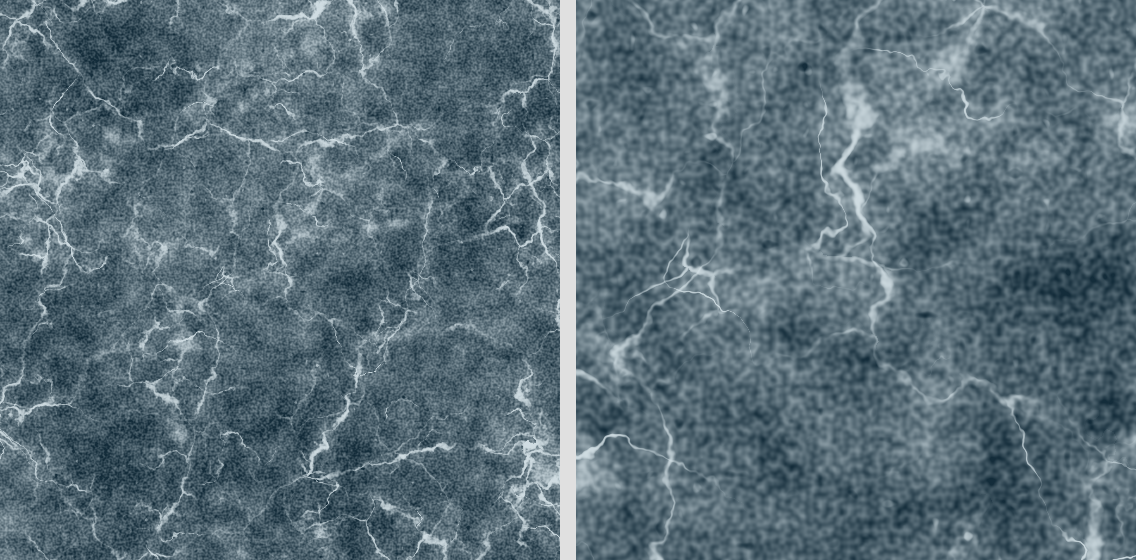
Left, the full canvas; right, a detail of the centre.
Give the GLSL for this texture, as a Shadertoy shader.

```glsl
// Blue-grey marble with jagged white veins, soft diagonal streaks and fine grain.
#define DARK_STONE vec3(0.18, 0.27, 0.32)
#define PALE_VEIN vec3(0.84, 0.89, 0.91)
#define BASE_TONE 0.15
#define CLOUD_CONTRAST 0.46
#define MOTTLE_CONTRAST 0.50
#define GRAIN_CONTRAST 0.42
#define VEIN_WARP 0.075
#define VEIN_WIDTH 0.0030
#define VEIN_STRENGTH 0.78
#define HALO_STRENGTH 0.20
#define STREAK_STRENGTH 0.34
#define STREAK_ANGLE 0.58

vec2 hash2(vec2 cell) {
    vec3 h = fract(cell.xyx * vec3(0.1031, 0.1030, 0.0973));
    h += dot(h, h.yzx + 33.33);
    return fract((h.xx + h.yz) * h.zy);
}

float cornerSlope(vec2 cell, vec2 offset) {
    float angle = 6.2832 * hash2(cell).x;
    return dot(vec2(cos(angle), sin(angle)), offset);
}

float gradientNoise(vec2 p) {
    vec2 i = floor(p), f = p - i;
    vec2 u = f * f * f * (f * (f * 6.0 - 15.0) + 10.0);
    vec2 e = vec2(1.0, 0.0);
    float low = mix(cornerSlope(i, f), cornerSlope(i + e, f - e), u.x);
    float high = mix(cornerSlope(i + e.yx, f - e.yx), cornerSlope(i + 1.0, f - 1.0), u.x);
    return mix(low, high, u.y);
}

mat2 rotation(float a) {
    return mat2(cos(a), -sin(a), sin(a), cos(a));
}

float fbm(vec2 p) {
    float sum = 0.0, amplitude = 0.5;
    for (int i = 0; i < 5; i++) {
        sum += amplitude * gradientNoise(p);
        p = rotation(0.6) * p * 2.03 + 17.3;
        amplitude *= 0.5;
    }
    return sum;
}

// Distance to the border between the two nearest scattered cell centres
float cellBorder(vec2 p) {
    vec2 home = floor(p), nearest = vec2(9.0), second = vec2(9.0);
    for (int y = -1; y <= 1; y++)
    for (int x = -1; x <= 1; x++) {
        vec2 cell = home + vec2(x, y);
        vec2 d = cell + hash2(cell) - p;
        if (dot(d, d) < dot(nearest, nearest)) {
            second = nearest;
            nearest = d;
        } else if (dot(d, d) < dot(second, second)) {
            second = d;
        }
    }
    return dot(0.5 * (nearest + second), normalize(second - nearest));
}

// Thin bright core with a faint halo; both wander along the vein
float veinProfile(float d, float width, float wander) {
    float core = 1.0 - smoothstep(0.0, width * max(1.0 + 2.2 * wander, 0.3) + 0.7 / iResolution.y, d);
    float glow = exp(-d / (width * 3.5));
    return VEIN_STRENGTH * core * clamp(0.85 + 1.6 * wander, 0.3, 1.2) + HALO_STRENGTH * glow;
}

float veins(vec2 p, float scale, float width) {
    float d = cellBorder(p * scale + scale * 3.7) / scale;
    return veinProfile(d, width, gradientNoise(p * 24.0 + scale));
}

// Closed loops and ragged rings along the zero line of a noise field
float lace(vec2 p, float scale, float width) {
    float d = abs(gradientNoise(p * scale + 13.0)) / scale;
    return veinProfile(d, width, gradientNoise(p * 31.0 + 3.0));
}

// Long blurred bands rising to the right
float streaks(vec2 p) {
    vec2 q = rotation(STREAK_ANGLE) * p;
    q = p * rotation(-STREAK_ANGLE);
    float ridge = abs(gradientNoise(q * vec2(1.1, 4.2) + 31.0) + 0.14 * fbm(p * 9.0));
    float presence = smoothstep(0.0, 0.3, gradientNoise(q * vec2(2.3, 3.5) + 58.0));
    return presence * exp(-ridge * 20.0) * (0.8 + 2.5 * fbm(p * 34.0));
}

void mainImage(out vec4 fragColor, in vec2 fragCoord) {
    vec2 p = fragCoord / iResolution.y + 2.0;

    // Stone body: clouds, mottling and grain
    float tone = BASE_TONE + CLOUD_CONTRAST * fbm(p * 2.6 + 5.0);
    tone += MOTTLE_CONTRAST * fbm(p * 23.0);
    tone += GRAIN_CONTRAST * (0.5 * gradientNoise(p * 125.0) + 0.8 * gradientNoise(p * 235.0));

    // Warp with a broad bend and a crisp jitter
    vec2 bend = vec2(fbm(p * 5.0 + 11.0), fbm(p * 5.0 + 47.0));
    vec2 jitter = vec2(fbm(p * 17.0 + 29.0), fbm(p * 17.0 + 83.0));
    vec2 bent = p + VEIN_WARP * (bend + 0.65 * jitter);

    // Vein sizes from long fractures to lacework, gathered in scattered clusters
    float cluster = smoothstep(-0.02, 0.24, fbm(p * 4.6 + 23.0));
    float patches = smoothstep(-0.14, 0.18, fbm(p * 5.2 + 71.0));
    float knots = smoothstep(0.0, 0.24, fbm(p * 6.5 + 37.0));
    tone += veins(bent, 3.9, VEIN_WIDTH) * mix(0.2, 1.0, patches);
    tone += veins(bent, 8.5, VEIN_WIDTH * 0.8) * (0.7 * cluster + 0.35 * patches * patches);
    tone += veins(bent, 19.0, VEIN_WIDTH * 0.6) * 0.9 * cluster * knots;
    tone += lace(bent, 10.0, VEIN_WIDTH * 0.35) * 0.9 * knots;

    // Chalky patches and diagonal streaks
    float chalk = smoothstep(0.04, 0.34, fbm(p * 17.0 + 90.0));
    tone += 0.5 * chalk * max(cluster, 0.6 * knots);
    tone += STREAK_STRENGTH * streaks(p);

    // Dark pits and pale flecks
    tone -= 0.20 * smoothstep(0.38, 0.58, gradientNoise(p * 95.0 + 8.0));
    tone += 0.38 * smoothstep(0.42, 0.60, gradientNoise(p * 105.0 + 40.0)) * patches;

    // Soft shoulder keeps crossings from burning out
    tone = clamp(tone, -0.16, 1.5);
    tone = mix(tone, 1.0 - 0.4 * exp(-(tone - 0.6) * 2.5), step(0.6, tone));
    fragColor = vec4(mix(DARK_STONE, PALE_VEIN, tone), 1.0);
}
```
